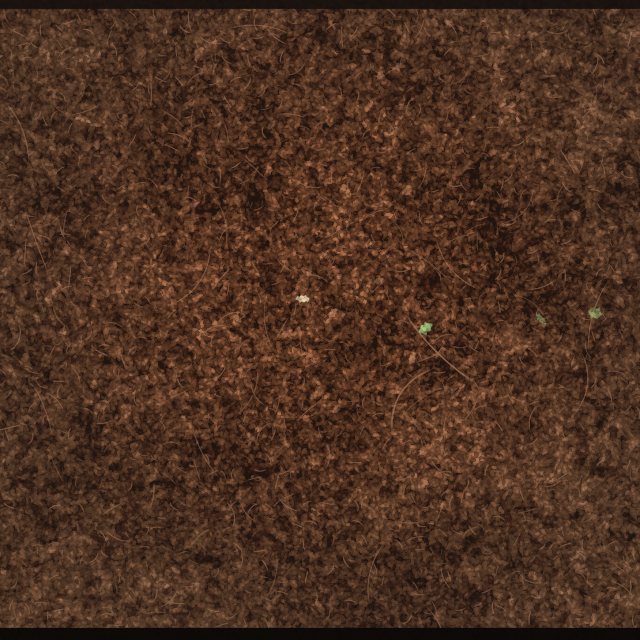
Write a three.js fragment shader that draws this texture.

```glsl
// Draws dark, crumbly garden soil with fibres, bark flecks and tiny sprouts between two dark bars.
varying vec2 vUv;

const vec3 PIT = vec3(0.12, 0.08, 0.06);
const vec3 DAMP = vec3(0.22, 0.13, 0.09);
const vec3 EARTH = vec3(0.29, 0.19, 0.13);
const vec3 CRUMB = vec3(0.36, 0.24, 0.16);
const vec3 DRY = vec3(0.46, 0.31, 0.22);
const vec3 STRAW = vec3(0.63, 0.45, 0.33);
const vec3 BARK = vec3(0.62, 0.34, 0.20);
const vec3 LEAF = vec3(0.56, 0.66, 0.42);
const vec3 CHALK = vec3(0.76, 0.67, 0.54);
const vec3 BAR = vec3(0.085, 0.062, 0.048);
const float BAR_LOW = 0.019;
const float BAR_HIGH = 0.986;
const float CONTRAST = 3.0;    // spread of the soil tones
const float TONE_SHIFT = -0.04;
const float BLEND = 18.0;      // crispness of the grain borders
const float SOFT = 0.0012;     // edge smoothing
const float TAU = 6.28319;

vec2 hash2(vec2 p) {
  vec3 q = fract(p.xyx * vec3(0.1031, 0.1030, 0.0973));
  q += dot(q, q.yzx + 33.33);
  return fract((q.xx + q.yz) * q.zy);
}

vec2 rotate(vec2 p, float a) {
  float c = cos(a), s = sin(a);
  return vec2(c * p.x + s * p.y, c * p.y - s * p.x);
}

// Smooth cellular noise: randomly turned angular chips, each with its own tone and a lit top
float grains(vec2 p) {
  vec2 cell = floor(p), f = fract(p);
  float total = 0.0, tone = 0.0;
  for (int j = -1; j <= 1; j++) {
    for (int i = -1; i <= 1; i++) {
      vec2 o = vec2(float(i), float(j));
      vec2 trait = hash2(cell + o + 17.0);
      vec2 r = abs(rotate(o + hash2(cell + o) - f, trait.x * TAU));
      float d = max(r.x + 0.3 * r.y, 1.8 * r.y);
      float w = exp(-BLEND * d * d);
      total += w;
      tone += w * trait.y;
    }
  }
  float dist = sqrt(max(-log(total + 1e-9) / BLEND, 0.0));
  return tone / (total + 1e-9) - 0.5 - 0.5 * (dist - 0.5);
}

// Broad light and dark patches from layered sines
float patches(vec2 p) {
  p += 0.06 * sin(p.yx * 11.0 + vec2(1.0, 4.0));
  float s = sin(dot(p, vec2(5.0, 9.0)) + 1.2) + sin(dot(p, vec2(-8.0, 13.0)) + 3.4);
  return 0.5 * (s + 0.7 * sin(dot(p, vec2(19.0, 14.0))));
}

// Coverage of a bent, tapered strand lying along x
float strand(vec2 p, float halfLength, float bend, float width) {
  float along = p.x / halfLength;
  float slope = 2.0 * bend * along;
  float d = abs(p.y - bend * halfLength * (along * along - 0.4)) / sqrt(1.0 + slope * slope);
  float body = 1.0 - smoothstep(width - SOFT * 0.5, width + SOFT, d);
  return body * (1.0 - smoothstep(0.6, 1.0, abs(along)));
}

float fibres(vec2 uv, float scale, float share) {
  vec2 cell = floor(uv * scale);
  float cover = 0.0;
  for (int j = -1; j <= 1; j++) {
    for (int i = -1; i <= 1; i++) {
      vec2 id = cell + vec2(float(i), float(j));
      vec2 a = hash2(id + scale), b = hash2(id + scale + 41.0);
      vec2 p = rotate(uv - (id + hash2(id + 71.0)) / scale, a.x * TAU);
      float line = strand(p, mix(0.2, 0.6, b.x) / scale, 0.8 * (b.y - 0.5), 0.0006);
      cover = max(cover, line * step(a.y, share) * mix(0.3, 0.9, b.x));
    }
  }
  return cover;
}

// Chipped flake: an oval with flattened sides
float flake(vec2 p, vec2 size) {
  vec2 q = abs(p / size + 0.15 * sin(5.0 * p.yx / size));
  float d = (mix(length(q), max(q.x + 0.4 * q.y, q.y), 0.6) - 1.0) * min(size.x, size.y);
  return 1.0 - smoothstep(-SOFT, SOFT, d);
}

// Scattered flecks: x is coverage, y is a random shade
vec2 flecks(vec2 uv, float scale, float share) {
  vec2 cell = floor(uv * scale), found = vec2(0.0);
  for (int j = -1; j <= 1; j++) {
    for (int i = -1; i <= 1; i++) {
      vec2 id = cell + vec2(float(i), float(j));
      vec2 a = hash2(id + 5.0 + scale), b = hash2(id + 93.0);
      vec2 p = rotate(uv - (id + hash2(id + 29.0)) / scale, a.x * TAU);
      vec2 size = vec2(mix(0.1, 0.26, b.x), mix(0.07, 0.14, b.y)) / scale;
      float c = flake(p, size) * step(a.y, share) * mix(0.4, 1.0, b.y);
      if (c > found.x) found = vec2(c, b.x);
    }
  }
  return found;
}

vec3 soilColour(float z) {
  vec3 c = mix(PIT, DAMP, clamp(z + 2.0, 0.0, 1.0));
  c = mix(c, EARTH, clamp((z + 1.0) / 0.8, 0.0, 1.0));
  c = mix(c, CRUMB, clamp((z + 0.2) / 0.8, 0.0, 1.0));
  c = mix(c, DRY, clamp((z - 0.6) / 0.8, 0.0, 1.0));
  return mix(c, STRAW, clamp((z - 1.4) / 0.9, 0.0, 1.0));
}

void main() {
  vec2 uv = vUv;
  float centre = 1.0 - smoothstep(0.1, 0.6, length(uv - vec2(0.52, 0.55)));
  vec2 warped = uv + 0.004 * sin(uv.yx * 47.0 + 3.0 * sin(uv * 23.0));
  // Soil, from clods down to fine crumbs
  float clods = 0.22 * grains(warped * 15.0) + 0.27 * grains(warped * 43.0);
  float crumbs = 0.55 * grains(warped * 90.0) + 0.6 * grains(uv * 170.0);
  float z = CONTRAST * (clods + crumbs * mix(0.85, 1.15, centre));
  vec3 colour = soilColour(z + 0.33 * patches(uv) + TONE_SHIFT);
  colour *= mix(vec3(0.98, 1.0, 1.02), vec3(1.07, 0.97, 0.90), centre);
  // Bark flecks and fibres
  float lit = 1.0 + 0.45 * crumbs;
  vec2 big = flecks(uv, 28.0, 0.16), small = flecks(uv, 65.0, 0.28);
  colour = mix(colour, mix(BARK, STRAW, big.y) * lit, big.x * mix(0.25, 0.85, centre));
  colour = mix(colour, mix(BARK, STRAW, small.y) * lit, small.x * mix(0.3, 0.8, centre));
  float hair = max(fibres(uv, 10.0, 0.28), max(fibres(uv, 24.0, 0.35), fibres(uv, 50.0, 0.45)));
  colour = mix(colour, STRAW, hair * 0.65);
  // Two long roots, a pale chip and the sprouts
  float root = strand(rotate(uv - vec2(0.685, 0.453), -0.78), 0.085, 0.12, 0.001);
  root = max(root, strand(rotate(uv - vec2(0.635, 0.38), 1.0), 0.065, -0.4, 0.001));
  colour = mix(colour, STRAW, root * 0.75);
  colour = mix(colour, CHALK * lit, flake(rotate(uv - vec2(0.473, 0.533), 0.1), vec2(0.011, 0.005)));
  float leaf = flake(rotate(uv - vec2(0.665, 0.487), 0.8), vec2(0.011, 0.007));
  leaf = max(leaf, 0.6 * flake(uv - vec2(0.93, 0.511), vec2(0.01, 0.008)));
  leaf = max(leaf, 0.6 * flake(rotate(uv - vec2(0.845, 0.502), -0.7), vec2(0.011, 0.004)));
  colour = mix(colour, LEAF * lit, leaf);
  // Dark bars
  float inside = smoothstep(BAR_LOW - SOFT, BAR_LOW + SOFT, uv.y);
  inside *= 1.0 - smoothstep(BAR_HIGH - SOFT, BAR_HIGH + SOFT, uv.y);
  vec3 bar = BAR * mix(0.6, 1.2, uv.y) * (1.0 + 0.2 * crumbs);
  gl_FragColor = vec4(mix(bar, colour, inside), 1.0);
}
```
